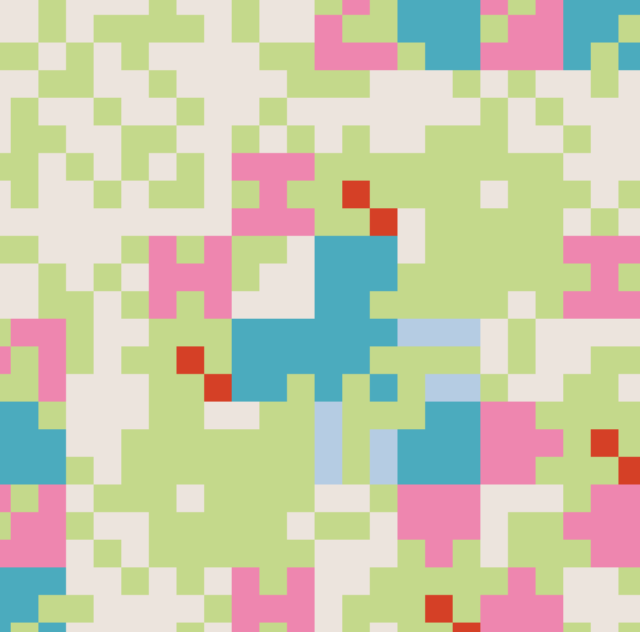
Give the GLSL for this pattern, as a Shadertoy shader.

```glsl
// A patchwork of square cells, grouped in 3 x 3 blocks and mirrored about
// the falling diagonal. Each block has one ink colour; its cells are ranked
// by a hash, and the lowest ranks are inked over a green ground.

#define CELLS_ACROSS 23.17            // cells over the canvas width
#define GRID_SHIFT vec2(0.61, 0.46)   // cells cut off at the left and the top
#define EDGE_WIDTH 0.0022             // edge softness, in canvas widths
#define FILL_SPREAD 10.0              // variation of inked cells per block
#define BLOCK_SEED 0.07               // shifts the sequence of block colours

const vec3 GREEN = vec3(0.77, 0.85, 0.545);
const vec3 CREAM = vec3(0.925, 0.895, 0.865);
const vec3 PINK  = vec3(0.935, 0.525, 0.685);
const vec3 TEAL  = vec3(0.295, 0.67, 0.745);
const vec3 SKY   = vec3(0.71, 0.80, 0.89);
const vec3 RED   = vec3(0.835, 0.25, 0.15);

float hash(vec2 v) {
    uvec2 q = uvec2(v);
    uint n = (q.x * 1597334677u) ^ ((q.y + 7u) * 3812015801u);
    n = (n ^ (n >> 15)) * 2246822519u;
    n = (n ^ (n >> 13)) * 1597334677u;
    return float(n >> 16) / 65536.0;
}

// Sorts the coordinates, which mirrors the plane about the diagonal.
vec2 mirrored(vec2 v) {
    return vec2(min(v.x, v.y), max(v.x, v.y));
}

// Ink colour in rgb, share of inked cells in a.
vec4 blockInk(vec2 block) {
    float lo = block.x, hi = block.y;

    // Pale corner, teal core with sky flanks, and open green meadow.
    if (hi < 4.0 && lo + hi < 5.0) return vec4(CREAM, 0.62);
    if (abs(lo - 4.0) + abs(hi - 4.0) < 1.5)
        return hi > 4.5 ? vec4(SKY, 0.55) : vec4(TEAL, 0.84);
    if (lo > 1.5 && lo < 3.5 && hi > 4.5 && hi < 6.5)
        return vec4(CREAM, 0.1);

    // Elsewhere a golden ratio sequence keeps the colour shares even.
    float index = hi * (hi + 1.0) * 0.5 + lo;
    float pick = fract(index * 0.618034 + BLOCK_SEED);
    if (pick < 0.30) return vec4(PINK, 0.70);
    if (pick < 0.45) return vec4(TEAL, 0.78);
    if (pick < 0.505) return vec4(RED, 0.26);
    return vec4(CREAM, 0.62);
}

vec3 cellColour(vec2 cell) {
    cell = mirrored(max(cell, 0.0));
    vec2 block = floor(cell / 3.0);
    vec4 ink = blockInk(block);

    // Rank of this cell among the nine of its block.
    float own = hash(cell), rank = 0.0;
    for (int i = 0; i < 9; i++) {
        vec2 other = block * 3.0 + vec2(i % 3, i / 3);
        rank += hash(mirrored(other)) < own ? 1.0 : 0.0;
    }

    float spread = FILL_SPREAD * ink.a * (1.0 - ink.a);
    float inked = 9.0 * ink.a + spread * (hash(block + 101.0) - 0.5);
    return rank + 0.5 < inked ? ink.rgb : GREEN;
}

void mainImage(out vec4 fragColor, in vec2 fragCoord) {
    // Cell coordinates run right and down from the upper left.
    vec2 fromTop = vec2(fragCoord.x, iResolution.y - fragCoord.y);
    vec2 p = fromTop / iResolution.x * CELLS_ACROSS + GRID_SHIFT;

    // Box filter: blend the cells under the corners of a small footprint.
    float footprint = CELLS_ACROSS * max(EDGE_WIDTH, 1.0 / iResolution.x);
    vec2 near = floor(p - 0.5 * footprint);
    vec2 far = floor(p + 0.5 * footprint);
    vec2 blend = clamp((p + 0.5 * footprint - far) / footprint, 0.0, 1.0);

    vec3 upper = mix(cellColour(near), cellColour(vec2(far.x, near.y)), blend.x);
    vec3 lower = mix(cellColour(vec2(near.x, far.y)), cellColour(far), blend.x);
    fragColor = vec4(mix(upper, lower, blend.y), 1.0);
}
```
